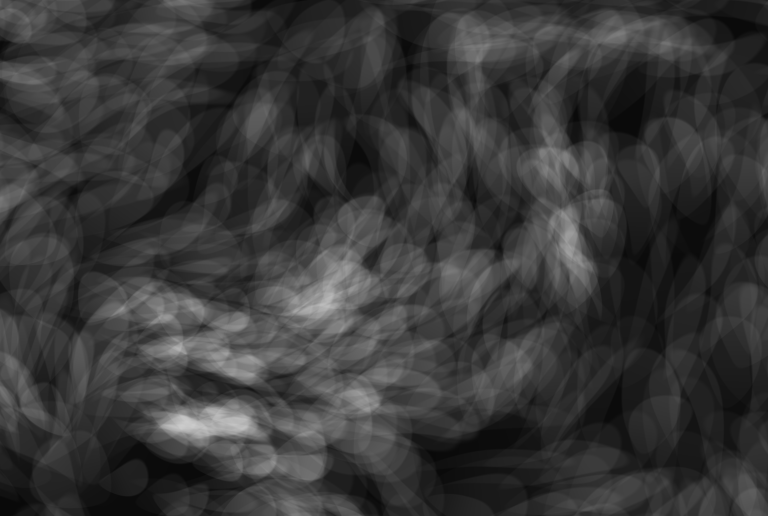
This texture is drawn by a WebGL 1 fragment shader. Its source:

```glsl
precision highp float;
uniform vec2 u_resolution;

#define VEIL_LAYERS 13
#define WISP_LAYERS 14
#define VEIL_CELL 0.155
#define WISP_CELL 0.095
#define VEIL_OPACITY 0.043
#define WISP_OPACITY 0.068
#define BACKDROP 0.035
#define EDGE 0.0022
#define WARP 0.035

float hash(vec2 p) {
  vec3 q = fract(p.xyx * vec3(0.1031, 0.1030, 0.0973));
  q += dot(q, q.yzx + 33.33);
  return fract((q.x + q.y) * q.z);
}

vec2 hash2(vec2 p) {
  return vec2(hash(p), hash(p + 71.7));
}

float noise(vec2 p) {
  vec2 i = floor(p);
  vec2 f = fract(p);
  f = f * f * (3.0 - 2.0 * f);
  return mix(mix(hash(i), hash(i + vec2(1.0, 0.0)), f.x),
             mix(hash(i + vec2(0.0, 1.0)), hash(i + 1.0), f.x), f.y);
}

// Soft elliptical mass, tilted by a shear
float mass(vec2 p, vec2 center, vec2 radius, float shear) {
  vec2 q = p - center;
  q.x -= shear * q.y;
  q /= radius;
  return exp(-dot(q, q));
}

// Stroke direction: steep at the left, nearly level at the top and right
float flowAngle(vec2 p) {
  float calm = 1.0 - 0.85 * smoothstep(0.8, 0.95, p.y);
  float lean = mix(1.3, 0.3, smoothstep(0.4, 0.85, p.x));
  float swing = 3.6 * (noise(p * 2.7 + 40.0) - 0.5);
  return (lean + swing) * calm;
}

// Where bright wisps gather: one large mass, an arm and scattered clumps
float glow(vec2 p) {
  float body = mass(p, vec2(0.37, 0.27), vec2(0.12, 0.22), -0.15);
  float arm = mass(p, vec2(0.63, 0.38), vec2(0.065, 0.13), -0.45);
  float lumps = 0.45 + 0.9 * noise(p * 9.0 + 5.0);
  float clumps = smoothstep(0.68, 1.0, noise(p * 4.6 + 23.0));
  return clamp((1.1 * body + 0.65 * arm) * lumps + 0.5 * clumps, 0.0, 1.0);
}

// One translucent petal: bent, tapered, crisp outline, fading tail
float petal(vec2 q, float angle, vec2 size, float bend) {
  float c = cos(angle);
  float s = sin(angle);
  q = vec2(c * q.x + s * q.y, c * q.y - s * q.x);
  float along = q.x / size.x;
  q.y += bend * size.x * (along * along - 0.4);
  float width = size.y * (1.0 + 0.45 * along);
  float d = (length(vec2(along, q.y / width)) - 1.0) * size.y;
  float body = 1.0 - smoothstep(-EDGE, EDGE, d);
  return body * mix(0.5, 1.0, smoothstep(-1.0, 0.3, along));
}

// A jittered grid of petals; wisp is 0 for broad veils, 1 for bright wisps
float petalLayer(vec2 p, float seed, float wisp) {
  float cell = mix(VEIL_CELL, WISP_CELL, wisp);
  vec2 shift = hash2(vec2(seed, 3.0)) * 9.0;
  vec2 home = floor(p / cell + shift);
  float sum = 0.0;
  for (int y = -1; y <= 1; y++) {
    for (int x = -1; x <= 1; x++) {
      vec2 id = home + vec2(float(x), float(y));
      vec2 key = id + seed * 17.3;
      vec2 center = (id + hash2(key) - shift) * cell;
      float veilDensity = mix(0.08, 0.88, noise(center * 3.2 + 11.0));
      float density = wisp > 0.5 ? glow(center) : veilDensity;
      if (hash(key + 5.1) < density) {
        vec2 r = hash2(key + 9.4);
        vec2 size = cell * vec2(mix(0.5, 0.95, r.x),
                                mix(0.42, 0.11, r.x) * mix(0.75, 1.15, r.y));
        float angle = flowAngle(center) + 0.9 * (r.y - 0.5);
        float bend = 0.7 * (hash(key + 2.7) - 0.5);
        float strength = mix(0.6, 1.3, hash(key + 6.3));
        sum += strength * petal(p - center, angle, size, bend);
      }
    }
  }
  return sum;
}

void main() {
  vec2 p = gl_FragCoord.xy / u_resolution.y;
  float light = BACKDROP + 0.02 * noise(p * 5.0);

  // Each layer is warped on its own so outlines fold and cross
  for (int i = 0; i < VEIL_LAYERS + WISP_LAYERS; i++) {
    float seed = float(i) + 1.0;
    float wisp = step(float(VEIL_LAYERS), float(i));
    vec2 w = p * 7.0 + seed * 13.7;
    vec2 warp = vec2(noise(w), noise(w + 31.0)) - 0.5;
    float opacity = mix(VEIL_OPACITY, WISP_OPACITY, wisp);
    light += opacity * petalLayer(p + WARP * warp, seed, wisp);
  }

  // Gentle shoulder keeps the densest overlaps below white
  light = light < 0.6 ? light : 0.6 + 0.35 * (1.0 - exp((0.6 - light) / 0.35));
  gl_FragColor = vec4(vec3(light), 1.0);
}
```
